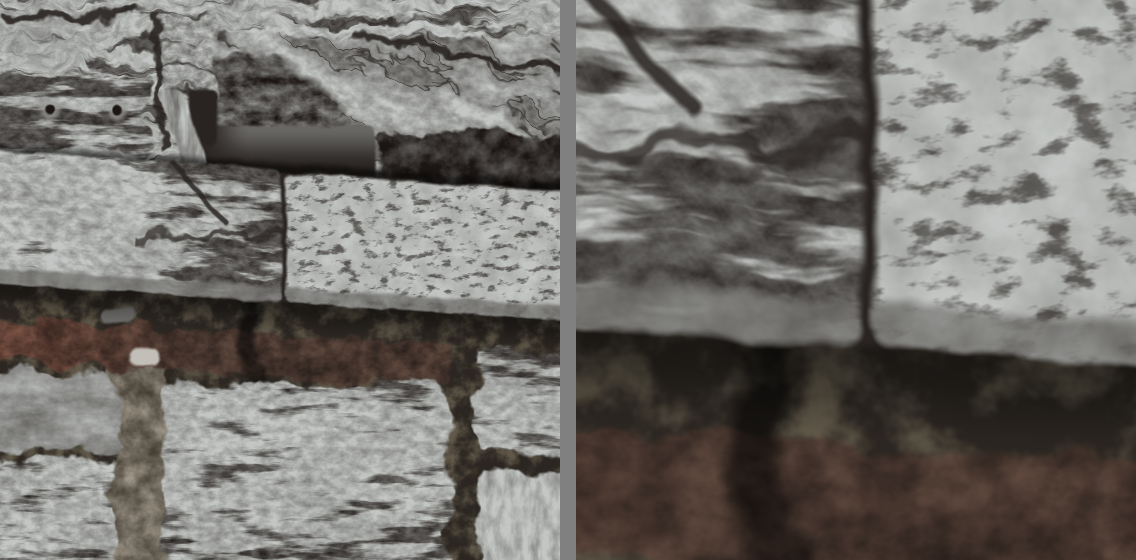
Left, the full canvas; right, a detail of the centre.
Give the GLSL for this texture, as a Shadertoy shader.

```glsl
// Weathered grey masonry: broken rubble over a tilted ledge of two slabs,
// then a dark mortar seam with worn brick, and rough blocks at the bottom.
// Rounded boxes with noisy edges are layered and filled with gradient noise.

vec2 gradientAt(vec2 cell) {
    float a = 6.2832 * fract(sin(dot(cell, vec2(127.1, 311.7))) * 43758.5);
    return vec2(cos(a), sin(a));
}

float noise(vec2 p) {
    vec2 i = floor(p), f = p - i, r = vec2(1, 0);
    vec2 u = f * f * (3. - 2. * f);
    float low = mix(dot(gradientAt(i), f), dot(gradientAt(i + r), f - r), u.x);
    float high = mix(dot(gradientAt(i + r.yx), f - r.yx), dot(gradientAt(i + 1.), f - 1.), u.x);
    return 1.6 * mix(low, high, u.y);
}

float fbm(vec2 p) {
    float sum = 0., amp = .55;
    for (int i = 0; i < 4; i++) {
        sum += amp * noise(p);
        p = p * 2.03 + 17.3;
        amp *= .52;
    }
    return sum;
}

// Coverage of a rounded box
float block(vec2 p, float x0, float y0, float x1, float y1) {
    vec2 lo = vec2(x0, y0), hi = vec2(x1, y1);
    vec2 d = abs(p - .5 * (lo + hi)) - .5 * (hi - lo) + .012;
    float dist = length(max(d, 0.)) + min(max(d.x, d.y), 0.) - .012;
    return smoothstep(.004, -.004, dist);
}

// Coverage of a crack from a to b
float crack(vec2 p, vec2 a, vec2 b, float width) {
    vec2 ab = b - a;
    float along = clamp(dot(p - a, ab) / dot(ab, ab), 0., 1.);
    return smoothstep(width, width * .3, length(p - a - ab * along));
}

vec3 stone(float tone) {
    return mix(vec3(.16, .14, .13), vec3(.70, .71, .70), clamp(tone, -.1, 1.12));
}

// Pale face with layered dark streaks; wear sets how much is dark
vec3 weathered(vec2 p, float wear) {
    float stain = fbm(p * vec2(6, 11) + 31.);
    float streak = fbm(p * vec2(9, 46) + 5.);
    float dark = smoothstep(-.1, .35, streak + .6 * stain + wear - .3);
    return stone(.96 + .2 * stain + .35 * fbm(p * vec2(50, 75)) - .72 * dark);
}

void mainImage(out vec4 fragColor, in vec2 fragCoord) {
    vec2 p = fragCoord / iResolution.xy;
    vec2 warp = vec2(fbm(p * 14.), fbm(p * 14. + 40.));
    vec2 rough = p + .028 * warp, edge = p + .007 * warp;
    vec2 slab = edge + vec2(0, .065 * edge.x);
    float mottle = fbm(p * 28. + 7.), grain = fbm(p * vec2(60, 80) + 3.);

    // Mortar, paler in the lower left joint
    vec3 col = mix(vec3(.17, .15, .13), vec3(.38, .35, .29), smoothstep(-.25, .6, mottle));
    col = mix(col, vec3(.47, .44, .39) + .3 * mottle, .85 * block(rough, .2, -.1, .295, .35));

    // Worn brick course with two chips, redder to the left
    vec3 brick = mix(vec3(.37, .24, .20), vec3(.28, .21, .18), smoothstep(0., .4, p.x));
    brick *= 1. + .5 * mottle + .25 * grain;
    col = mix(col, brick, .9 * block(rough + vec2(0, .065 * p.x), -.1, .358, .81, .432));
    col *= 1. - .5 * crack(rough, vec2(.45, .3), vec2(.45, .46), .03);
    col = mix(col, vec3(.76, .75, .72), block(edge, .23, .347, .285, .377));
    col = mix(col, stone(.5), block(edge, .18, .425, .24, .448));

    // Lower blocks: smooth left stones, streaked middle, pale right
    vec3 smoothStone = stone(.74 + .35 * fbm(p * vec2(9, 24)) + .15 * grain);
    col = mix(col, smoothStone, block(rough, -.1, .195, .215, .335));
    col = mix(col, weathered(p, .15), block(rough, -.1, -.1, .205, .18));
    float wear = .02 + .35 * smoothstep(.18, 0., p.y) + .4 * smoothstep(.25, .31, p.y) * smoothstep(.4, .6, p.x);
    col = mix(col, weathered(p + 2., wear), block(rough, .29, -.1, .8, .312));
    wear = .1 + .6 * smoothstep(.29, .37, p.y);
    col = mix(col, weathered(p + 4., wear), block(rough, .85, .19, 1.1, .37));
    col = mix(col, stone(1. + .4 * fbm(p * vec2(60, 25))), block(rough, .855, -.1, 1.1, .158));

    // Rubble with a dark stone that has two drilled holes
    vec3 rubble = weathered(rough + 6., .16);
    rubble = mix(rubble, weathered(p + 8., .52), block(rough, -.1, .73, .27, .865));
    for (float i = 0.; i < 2.; i++) {
        float hole = length(edge - vec2(.09 + .12 * i, .803));
        rubble = mix(rubble, stone(.8), .7 * smoothstep(.023, .012, hole));
        rubble = mix(rubble, stone(-.1), smoothstep(.011, .006, hole));
    }

    // Large folded rock, its shaded face and the recess under it
    float fold = fbm(mat2(4.5, 7.6, -2.2, 15.3) * rough);
    float crease = smoothstep(.07, 0., abs(fold + .15));
    vec3 rock = stone(.76 + .75 * fold + .25 * grain - .4 * crease);
    rubble = mix(rubble, rock, block(rough, .37, .69, 1.1, .935));
    float shade = smoothstep(.02, -.02, rough.x + .9 * rough.y - 1.32) * block(rough, .385, .76, .62, .905);
    rubble = mix(rubble, stone(.3 + .7 * fbm(p * vec2(30, 45))), shade);
    float glow = smoothstep(.7, .775, p.y) * smoothstep(.36, .45, p.x);
    rubble = mix(rubble, stone(.02 + .45 * glow), block(edge, .35, .65, .67, .775));
    rubble = mix(rubble, stone(.08 + .45 * mottle), block(rough, .675, .6, 1.02, .765));

    // Dark gap, leaning sliver, stacked small stones and long cracks
    rubble = mix(rubble, stone(0.), block(edge, .335, .74, .388, .84));
    vec2 lean = edge + vec2(.35 * edge.y - .273, 0);
    rubble = mix(rubble, stone(.75 + .6 * fbm(p * vec2(50, 12))), block(lean, .302, .7, .345, .84));
    for (float y = .845; y < .94; y += .042)
        rubble = mix(rubble, stone(.83 + .5 * grain), block(rough, .282, y, .387, y + .035));
    float seams = crack(rough, vec2(0, .965), vec2(.24, .975), .01);
    seams = max(seams, crack(rough, vec2(.64, .935), vec2(1, .875), .01));
    seams = max(seams, crack(rough, vec2(.28, .96), vec2(.29, .74), .009));
    rubble = mix(rubble, stone(0.), .9 * seams);

    // Shadows above and below the ledge
    float wall = smoothstep(.722, .734, slab.y);
    col = mix(col * (1. - .4 * smoothstep(.43, .49, slab.y)), rubble, wall);
    col *= 1. - .55 * smoothstep(.018, 0., abs(slab.y - .732));

    // Worn left slab, pitted right slab, grey underside
    float left = block(slab, -.1, .495, .503, .731), right = block(slab, .511, .495, 1.1, .723);
    wear = .8 * smoothstep(.25, .36, rough.x) + .45 * smoothstep(.69, .73, slab.y) - .32;
    vec3 worn = weathered(slab + 11., wear);
    worn = mix(worn, stone(0.), .85 * crack(edge, vec2(.31, .71), vec2(.4, .6), .007));
    worn = mix(worn, stone(0.), .7 * crack(rough, vec2(.25, .575), vec2(.5, .58), .008));
    float pits = fbm(mat2(38, -15, 19, 75) * p);
    col = mix(col, stone(0.), block(slab, -.1, .495, 1.1, .725));
    col = mix(col, worn, left);
    col = mix(col, stone(1.03 + .2 * mottle - .65 * smoothstep(0., .5, pits)), right);
    float underside = smoothstep(.525, .515, slab.y) * max(left, right);
    col = mix(col, stone(.56 + .2 * mottle), .85 * underside);

    fragColor = vec4(clamp(col, 0., 1.), 1);
}
```
